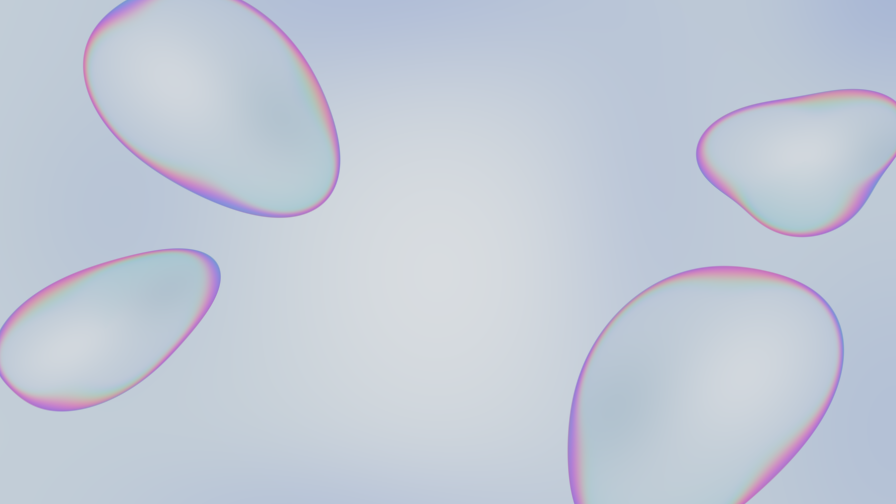
Reproduce this background procedurally as a Shadertoy shader.

```glsl
#define BASE_TONE vec3(0.765, 0.808, 0.842)
#define BLUE_TONE vec3(0.645, 0.705, 0.835)
#define PEARL_TONE vec3(0.855, 0.868, 0.882)
#define SLATE_TONE vec3(0.660, 0.735, 0.790)
#define TEAL_TONE vec3(0.600, 0.810, 0.800)
#define FILM_MEAN vec3(0.650, 0.600, 0.730)
#define FILM_SWING vec3(0.220, 0.190, 0.150)
#define FILM_THIN 0.010
#define FILM_THICK 0.030
#define FILM_OPACITY 0.82

const float TAU = 6.2831853;
const int BUBBLES = 4;
const int POOLS = 6;

// Bubble centre and radii, in canvas heights
const vec4 FRAME[BUBBLES] = vec4[](
    vec4(0.426, 0.801, 0.285, 0.188), vec4(0.209, 0.346, 0.241, 0.127),
    vec4(1.597, 0.681, 0.199, 0.139), vec4(1.384, 0.201, 0.324, 0.225));

// Tilt, lobe size, lobe phase, upward bias
const vec4 SHAPE[BUBBLES] = vec4[](
    vec4(-0.66, 0.05, -0.68, 0.0), vec4(0.49, 0.07, 0.37, 0.03),
    vec4(0.21, 0.13, 1.41, 0.05), vec4(0.835, 0.06, -1.99, 0.0));

// Interior light and shade centres, in bubble space
const vec4 SPOTS[BUBBLES] = vec4[](
    vec4(-0.3, -0.1, 0.4, 0.25), vec4(-0.33, 0.0, 0.6, 0.1),
    vec4(0.0, 0.1, 0.8, -0.2), vec4(0.33, -0.15, -0.35, 0.48));

// Angle of thickest film, hue offset, angle of teal tint
const vec3 FILM[BUBBLES] = vec3[](
    vec3(2.97, 0.27, -0.3), vec3(1.92, 0.24, 0.7),
    vec3(3.14, 0.22, 4.4), vec3(2.70, 0.25, 3.5));

// Blue pools of the backdrop: centre and radii, then strength
const vec4 POOL[POOLS] = vec4[](
    vec4(0.78, 1.02, 0.42, 0.23), vec4(1.25, 0.58, 0.20, 0.40),
    vec4(1.78, 1.02, 0.24, 0.22), vec4(0.72, -0.03, 0.42, 0.14),
    vec4(1.78, 0.15, 0.28, 0.40), vec4(0.25, 0.58, 0.24, 0.28));
const float POOL_STRENGTH[POOLS] = float[](0.85, 0.48, 0.85, 0.60, 0.50, 0.38);

float glow(vec2 p, vec2 center, vec2 radii) {
    vec2 q = (p - center) / radii;
    return exp(-dot(q, q));
}

vec3 backdrop(vec2 p) {
    vec3 color = BASE_TONE;
    for (int i = 0; i < POOLS; i++)
        color = mix(color, BLUE_TONE, POOL_STRENGTH[i] * glow(p, POOL[i].xy, POOL[i].zw));
    return mix(color, PEARL_TONE, 0.9 * glow(p, vec2(0.87, 0.46), vec2(0.34, 0.42)));
}

vec3 filmColor(float phase) {
    return FILM_MEAN + FILM_SWING * cos(TAU * (phase + vec3(0.0, 0.33, 0.67)));
}

vec3 addBubble(vec3 color, vec2 p, int i) {
    vec4 shape = SHAPE[i];
    vec3 film = FILM[i];
    vec2 radii = FRAME[i].zw;
    vec2 axis = vec2(cos(shape.x), sin(shape.x));
    vec2 offset = p - FRAME[i].xy;
    vec2 q = vec2(dot(offset, axis), dot(offset, vec2(-axis.y, axis.x))) / radii;

    // Distance to a lobed ellipse
    float angle = atan(q.y, q.x + 1e-5);
    float outline = 1.0 + shape.y * cos(3.0 * angle - shape.z) + shape.w * sin(angle);
    float size = length(q);
    float dist = (size - outline) * size / max(length(q / radii), 1e-4);
    float depth = max(-dist, 0.0);

    // Soft interior
    vec3 inside = mix(color, BASE_TONE, 0.5);
    inside = mix(inside, SLATE_TONE, 0.65 * glow(q, SPOTS[i].zw, vec2(0.45)));
    inside = mix(inside, PEARL_TONE, 0.65 * glow(q, SPOTS[i].xy, vec2(0.50)));
    float tealSide = pow(0.5 + 0.5 * cos(angle - film.z), 4.0);
    inside = mix(inside, TEAL_TONE, 0.75 * tealSide * exp(-depth / 0.045));
    inside = mix(inside, BLUE_TONE, 0.35 * exp(-depth / 0.035));

    // Iridescent film, thick on three sides
    float swell = 0.5 + 0.5 * cos(3.0 * (angle - film.x));
    float width = mix(FILM_THIN, FILM_THICK, swell * swell);
    float layer = depth / width;
    float drift = 0.13 * sin(2.0 * angle + film.x) + 0.07 * sin(5.0 * angle + film.z);
    vec3 sheen = filmColor(film.y - 0.38 * layer + drift);
    inside = mix(inside, sheen, FILM_OPACITY * exp(-layer * layer));

    // Fine violet outline
    vec3 rim = filmColor(0.25 + 0.2 * sin(3.0 * angle + film.z)) * 0.88;
    inside = mix(inside, rim, 0.6 * exp(-depth / 0.003));

    float pixel = 1.0 / iResolution.y;
    return mix(color, inside, 1.0 - smoothstep(-pixel, pixel, dist));
}

void mainImage(out vec4 fragColor, in vec2 fragCoord) {
    vec2 p = fragCoord / iResolution.y;
    vec3 color = backdrop(p);
    for (int i = 0; i < BUBBLES; i++) color = addBubble(color, p, i);
    fragColor = vec4(color, 1.0);
}
```
